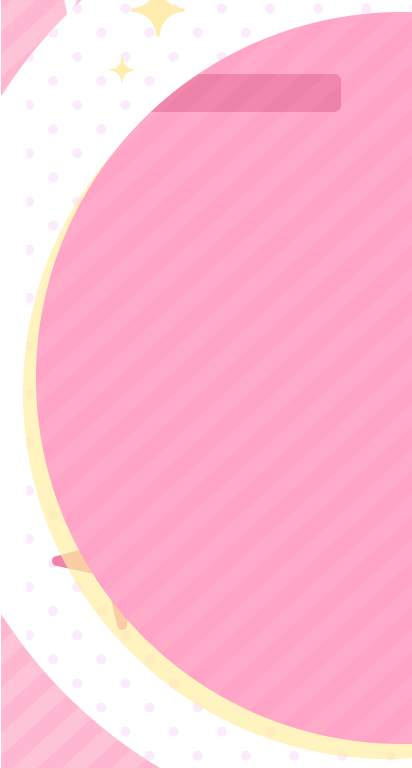
This background is drawn by a Shadertoy shader. Its source:

```glsl
#define STRIPE_PERIOD 0.0435
#define STRIPE_ANGLE 0.74
#define DOT_PITCH 0.03138
#define DOT_RADIUS 0.0065
#define DOT_ORIGIN vec2(0.0378, 0.8633)
#define DOT_LEFT 0.0345
#define DISC_CENTER vec2(0.5234, 0.5078)
#define DISC_RADIUS 0.4766
#define CRESCENT_SHIFT vec2(-0.0169, -0.0195)
#define RING_CENTER vec2(0.5294, 0.5378)
#define RING_RADIUS 0.6263

const vec3 WHITE = vec3(1.0);
const vec3 PINK = vec3(1.0, 0.645, 0.775);
const vec3 PINK_LIGHT = vec3(1.0, 0.665, 0.79);
const vec3 CORNER = vec3(1.0, 0.715, 0.82);
const vec3 CORNER_LIGHT = vec3(1.0, 0.765, 0.845);
const vec3 ROSE = vec3(0.93, 0.51, 0.66);
const vec3 LILAC = vec3(0.99, 0.92, 0.99);
const vec3 CREAM = vec3(1.0, 0.93, 0.643);
const vec3 SPARKLE = vec3(1.0, 0.93, 0.69);

// Antialiased coverage of a signed distance
float cover(float d) {
    return clamp(0.5 - d * iResolution.y, 0.0, 1.0);
}

float circle(vec2 p, vec2 center, float radius) {
    return length(p - center) - radius;
}

float roundedBox(vec2 p, vec2 halfSize, float radius) {
    vec2 q = abs(p) - halfSize + radius;
    return length(max(q, 0.0)) + min(max(q.x, q.y), 0.0) - radius;
}

// Rounded ray that widens from tip to root
float taper(vec2 p, vec2 tip, vec2 root, float tipRadius, float rootRadius) {
    vec2 axis = root - tip;
    float h = clamp(dot(p - tip, axis) / dot(axis, axis), 0.0, 1.0);
    return length(p - tip - axis * h) - mix(tipRadius, rootRadius, h);
}

// Square with a round bite taken out of each corner
float sparkle(vec2 p, float size) {
    vec2 q = abs(p);
    return max(max(q.x, q.y) - size, 0.93 * size - length(q - size));
}

float stripes(vec2 p) {
    float s = dot(p, vec2(-sin(STRIPE_ANGLE), cos(STRIPE_ANGLE)));
    return cover((abs(fract(s / STRIPE_PERIOD) - 0.5) - 0.25) * STRIPE_PERIOD);
}

// Two interleaved square grids of dots
float dots(vec2 p) {
    vec2 q = (p - DOT_ORIGIN) / (2.0 * DOT_PITCH);
    vec2 a = fract(q + 0.5) - 0.5;
    vec2 b = fract(q) - 0.5;
    float d = min(length(a), length(b)) * 2.0 * DOT_PITCH - DOT_RADIUS;
    return cover(max(d, DOT_LEFT - p.x));
}

void mainImage(out vec4 fragColor, in vec2 fragCoord) {
    vec2 p = fragCoord / iResolution.y;
    float band = stripes(p);

    // Striped corners with a thin pale margin
    vec3 color = mix(CORNER, CORNER_LIGHT, band);
    color = mix(color, WHITE, cover(p.x - 0.0013));

    // White ring, its small spike and the dots
    float ring = circle(p, RING_CENTER, RING_RADIUS);
    float spike = taper(p, vec2(0.0911, 0.9831), vec2(0.0924, 1.0195), 0.004, 0.0125);
    float paper = cover(min(ring, spike));
    color = mix(color, WHITE, paper);
    color = mix(color, LILAC, dots(p) * paper);

    // Sparkles
    float glint = min(sparkle(p - vec2(0.2057, 0.987), 0.0345),
                      sparkle(p - vec2(0.1589, 0.9089), 0.0156));
    color = mix(color, SPARKLE, cover(glint));

    // Rose rays under the translucent crescent
    float rays = min(taper(p, vec2(0.0742, 0.2695), vec2(0.1302, 0.2708), 0.0065, 0.02),
                     taper(p, vec2(0.1589, 0.1862), vec2(0.1563, 0.2383), 0.0065, 0.016));
    color = mix(color, ROSE, cover(rays));
    float crescent = circle(p, DISC_CENTER + CRESCENT_SHIFT, DISC_RADIUS);
    color = mix(color, CREAM, 0.7 * cover(crescent));

    // Striped disc with its bar
    vec3 face = mix(PINK, PINK_LIGHT, band);
    float bar = roundedBox(p - vec2(0.2871, 0.8789), vec2(0.1569, 0.0247), 0.008);
    face = mix(face, ROSE + 0.02 * band, cover(bar));
    color = mix(color, face, cover(circle(p, DISC_CENTER, DISC_RADIUS)));

    fragColor = vec4(color, 1.0);
}
```
